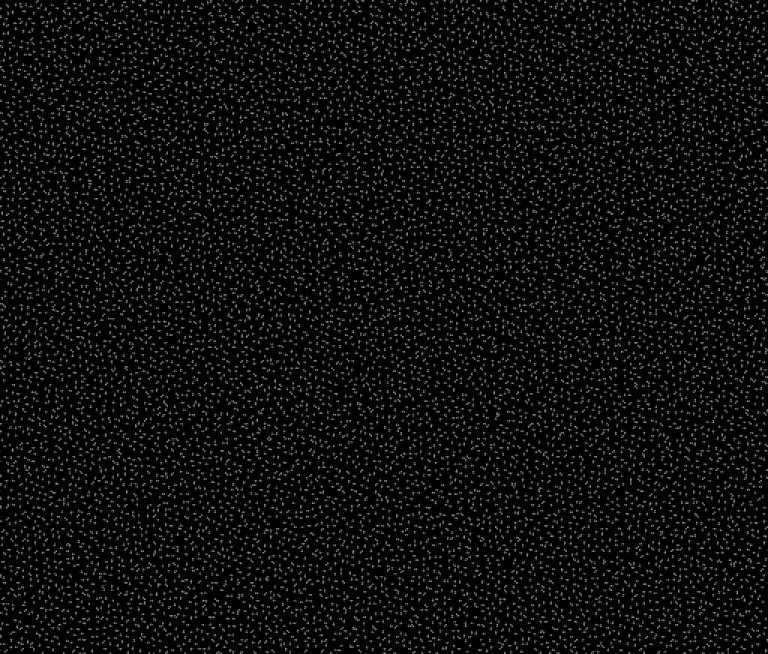
Write a Shadertoy shader that draws this texture.

```glsl
// Fine, evenly scattered grey specks and short dashes on black.

// Integer hash: three random values in 0..1 per cell
vec3 cellHash(vec2 cell) {
    uvec3 v = uvec3(ivec3(ivec2(cell) + 4096, 71));
    v = v * 1664525u + 1013904223u;
    v.x += v.y * v.z; v.y += v.z * v.x; v.z += v.x * v.y;
    v ^= v >> 16u;
    v.x += v.y * v.z; v.y += v.z * v.x; v.z += v.x * v.y;
    return vec3(v >> 8u) / 16777216.0;
}

// One soft round grain, a unit wide
float grain(vec2 offset) {
    return 1.0 - smoothstep(0.3, 0.95, length(offset));
}

void mainImage(out vec4 fragColor, in vec2 fragCoord) {
    // The canvas is 512 units wide; cells of 4.64 units lie on a tilted grid
    vec2 p = fragCoord / iResolution.x * 512.0;
    float cellSize = 4.64;
    mat2 tilt = mat2(0.921, 0.390, -0.390, 0.921);
    vec2 q = tilt * p / cellSize;
    float light = 0.008;

    for (int j = -1; j <= 1; j++) {
        // Alternate rows are staggered by half a cell
        float row = floor(q.y) + float(j);
        float stagger = 0.5 * mod(row, 2.0);
        float column = floor(q.x - stagger);

        for (int i = -1; i <= 1; i++) {
            vec2 cell = vec2(column + float(i), row);
            vec3 place = cellHash(cell);
            vec3 kind = cellHash(cell + vec2(517.0, 289.0));

            // Scatter the speck, then settle it on the fine unit lattice
            vec2 spot = cell + vec2(stagger, 0.0) + 0.5 + (place.xy - 0.5) * 0.62;
            vec2 center = floor(transpose(tilt) * spot * cellSize) + 0.5;

            // Each speck leans to one of four sides
            vec2 side = kind.y < 0.5 ? vec2(1.0, 0.0) : vec2(0.0, 1.0);
            side *= kind.x < 0.5 ? -1.0 : 1.0;
            vec2 across = vec2(-side.y, side.x);

            // Dashes are spread evenly; some of them run diagonally
            float turn = fract(dot(cell, vec2(0.7549, 0.5698)) + 0.25 * place.z);
            bool dash = turn < 0.3;
            vec2 tail = side + (turn < 0.14 ? across : vec2(0.0));
            float tailLight = dash ? 0.46 : mix(0.14, 0.38, fract(kind.x * 2.0));

            // Bright core, tail, and faint rims on two other sides
            vec2 d = p - center;
            light = max(light, mix(0.40, 0.54, kind.z) * grain(d));
            light = max(light, tailLight * grain(d - tail));
            light = max(light, mix(0.05, 0.19, place.z) * grain(d - across));
            light = max(light, 0.075 * grain(d + side));
        }
    }
    fragColor = vec4(vec3(light), 1.0);
}
```
